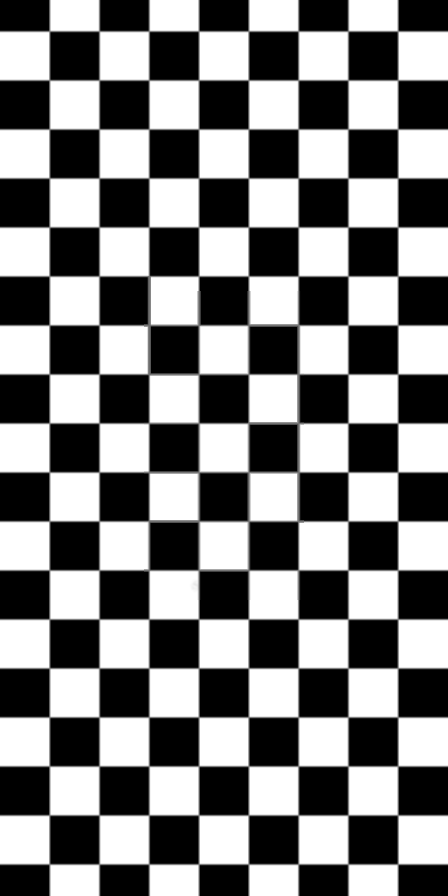
Reproduce this pattern procedurally as a Shadertoy shader.

```glsl
// Black and white checkerboard with soft edges and faint grey seams near the middle.

float hash(vec2 cell) {
    return fract(sin(dot(cell, vec2(127.1, 311.7))) * 4375.5);
}

// Signed distance to the nearest grid line: positive in even cells, negative in odd ones
vec2 stripes(vec2 p) {
    return abs(mod(p - 0.5, 2.0) - 1.0) - 0.5;
}

// Coverage of a thin line at distance d
float hairline(float d, float halfWidth, float pixel) {
    return 1.0 - smoothstep(halfWidth - 0.5 * pixel, halfWidth + 0.5 * pixel, d);
}

void mainImage(out vec4 fragColor, in vec2 fragCoord) {
    // Nine columns; the rows are centred, so the top and bottom ones are cut
    vec2 cells = vec2(9.0, 128.0 / 7.0);
    vec2 p = (fragCoord / iResolution.xy - 0.5) * cells + vec2(4.5, 9.5);
    vec2 pixel = cells / iResolution.xy;

    // Checker with softened edges, kept solid at the left and right borders
    vec2 inside = vec2(clamp(p.x, 0.06, 8.94), p.y);
    vec2 side = clamp(stripes(inside) / max(vec2(0.026), 0.5 * pixel), -1.0, 1.0);
    float shade = 0.5 - 0.5 * side.x * side.y;

    // Grey seams of uneven strength around the central cells
    vec2 line = round(p);
    vec2 d = abs(p - line);
    vec2 wear = vec2(hash(vec2(line.x, floor(p.y))),
                     hash(vec2(floor(p.x), line.y) + 40.0));
    wear *= wear * 0.7;
    float centre = step(2.9, p.x) * step(p.x, 6.1) * step(6.4, p.y) * step(p.y, 12.7);
    float longSeam = step(abs(line.x - 3.0), 0.1) * step(abs(p.y - 12.0), 1.0);
    float seam = max(max(wear.x * centre, 0.8 * longSeam) * hairline(d.x, 0.034, pixel.x),
                     wear.y * centre * hairline(d.y, 0.03, pixel.y));
    shade = mix(shade, 0.42, seam);

    // Pale smudge with a mottled outline
    vec2 s = p - vec2(3.92, 6.69);
    float mottle = 0.7 + 0.2 * sin(s.x * 43.0 + 2.0 * sin(s.y * 31.0)) + 0.1 * sin(s.y * 67.0);
    shade *= 1.0 - 0.09 * mottle * (1.0 - smoothstep(0.03, 0.15, length(s * vec2(1.2, 0.9))));

    fragColor = vec4(vec3(shade), 1.0);
}
```
